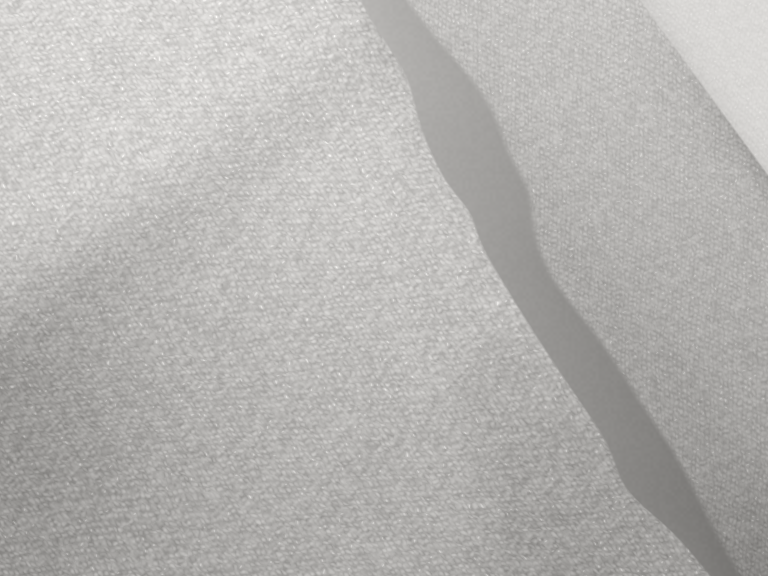
This texture is drawn by a WebGL 1 fragment shader. Its source:

```glsl
precision highp float;
uniform vec2 u_resolution;

#define STITCH_PITCH 0.0102
#define STITCH_CONTRAST 0.062
#define FIBRE_CONTRAST 0.085
#define GLINT_SHARE 0.07
#define GLINT_GAIN 0.08
#define FOLD_STREAKS 0.045
#define EDGE_SOFTNESS 0.003
#define WARM_TINT vec3(0.006, 0.0, -0.009)

float hash(vec2 p) {
  vec3 q = fract(vec3(p.xyx) * 0.1031);
  q += dot(q, q.yzx + 33.33);
  return fract((q.x + q.y) * q.z);
}

float noise(vec2 p) {
  vec2 cell = floor(p), f = fract(p);
  f = f * f * (3.0 - 2.0 * f);
  float low = mix(hash(cell), hash(cell + vec2(1.0, 0.0)), f.x);
  float high = mix(hash(cell + vec2(0.0, 1.0)), hash(cell + 1.0), f.x);
  return mix(low, high, f.y);
}

float bump(float x, float center, float width) {
  float d = (x - center) / width;
  return exp(-d * d);
}

vec2 rotate(vec2 p, float angle) {
  float c = cos(angle), s = sin(angle);
  return vec2(c * p.x + s * p.y, c * p.y - s * p.x);
}

// Staggered slanted stitches with uneven brightness, fibres and glints
float weave(vec2 p, float angle, float pitch, float lean) {
  vec2 warp = vec2(noise(p * 5.0), noise(p * 5.0 + 40.0)) - 0.5;
  vec2 q = rotate(p + warp * 0.02, angle) / pitch + 200.0;
  q += 0.6 * (vec2(noise(q * 0.8), noise(q * 0.8 + 71.0)) - 0.5);
  q.x += 0.5 * mod(floor(q.y), 2.0);
  vec2 id = floor(q);
  vec2 f = fract(q) - 0.5;
  f.x += lean * f.y;
  float pick = hash(id);
  float stitch = smoothstep(0.6, 0.08, length(f * vec2(1.0, 1.15)));
  vec2 strand = rotate(p, angle + 0.7) / pitch;
  float fibre = noise(strand * vec2(1.0, 2.1) + 90.0)
              + 0.7 * noise(strand * vec2(2.9, 1.5) + 30.0) - 0.85;
  vec2 g = rotate(f, 0.4 + pick * 0.9) * vec2(1.2, 2.8);
  float glint = step(1.0 - GLINT_SHARE, hash(id + 17.0));
  glint *= smoothstep(0.5, 0.1, length(g));
  return STITCH_CONTRAST * (stitch - 0.4) * (0.45 + pick)
       + FIBRE_CONTRAST * fibre + GLINT_GAIN * glint;
}

// Horizontal positions of the fold outlines at height y
float frontEdge(float y) {
  return 1.233 - 0.608 * y - 0.2 * y * (1.0 - y)
       + 0.022 * bump(y, 0.87, 0.08) - 0.027 * bump(y, 0.15, 0.06)
       + 0.012 * bump(y, 0.63, 0.04);
}

float gapEdge(float y) {
  return 1.285 - 0.582 * y + 0.04 * bump(y, 0.82, 0.12)
       + 0.015 * bump(y, 0.67, 0.05)
       - 0.024 * bump(y, 0.52, 0.09) + 0.01 * bump(y, 0.2, 0.1);
}

float backEdge(float y) {
  return 1.111 + 0.73 * (1.0 - y);
}

float frontCloth(vec2 p, float toEdge) {
  float crease = dot(p - vec2(0.035, 0.46), vec2(-0.635, 0.77));
  float fade = 1.0 - smoothstep(0.2, 0.8, p.x);
  float shade = 0.662 + 0.145 * p.y;
  shade += fade * (0.042 * smoothstep(-0.04, 0.07, crease)
         - 0.025 * bump(crease, -0.06, 0.09));
  shade += 0.035 * bump(p.x, 0.6, 0.3) * bump(p.y, 0.6, 0.35);
  shade -= 0.1 * bump(p.x, 0.0, 0.26) * bump(p.y, 0.2, 0.32);
  shade -= 0.05 * smoothstep(0.8, 0.93, p.x + 0.15 * p.y)
         * smoothstep(0.5, 0.2, p.y);
  shade -= 0.05 * exp(-toEdge / 0.05) * smoothstep(0.45, 0.9, p.y);
  float streak = noise(rotate(p, 0.69) * vec2(2.0, 11.0) + 5.0) - 0.5;
  shade += FOLD_STREAKS * streak * (0.4 + 0.6 * p.y);
  return shade + weave(p, 0.08, STITCH_PITCH, 0.55);
}

float secondCloth(vec2 p, float toBack) {
  float shade = 0.575 + 0.2 * p.y;
  shade -= 0.05 * smoothstep(0.25, 0.0, p.y);
  shade += FOLD_STREAKS * (noise(rotate(p, -0.95) * vec2(2.0, 8.0) + 9.0) - 0.5);
  shade -= 0.09 * exp(-toBack / 0.025) * smoothstep(0.95, 0.7, p.y);
  return shade + 0.75 * weave(p + 3.0, -0.5, STITCH_PITCH * 0.85, 0.3);
}

void main() {
  vec2 p = gl_FragCoord.xy / u_resolution.y;
  float toFront = p.x - frontEdge(p.y);
  float toGap = p.x - gapEdge(p.y);
  float toBack = p.x - backEdge(p.y);

  // Smooth shadowed gap between the folds
  float across = clamp(toFront / (toFront - toGap + 0.001), 0.0, 1.0);
  float gap = 0.495 + 0.22 * p.y - 0.045 * across;
  gap += 0.018 * (noise(p * 190.0) - 0.5);

  // Bright cloth in the upper corner
  float back = 0.85 - 0.05 * exp(-max(toBack, 0.0) / 0.03);
  back += 0.3 * weave(p + 7.0, -0.8, STITCH_PITCH * 0.8, 0.2);

  // Layers from the rear to the front
  float soft = EDGE_SOFTNESS;
  float second = secondCloth(p, max(-toBack, 0.0));
  float shade = mix(second, back, smoothstep(-soft, soft, toBack));
  shade = mix(gap, shade, smoothstep(-3.0 * soft, 3.0 * soft, toGap));
  float front = frontCloth(p, max(-toFront, 0.0));
  shade = mix(front, shade, smoothstep(-soft, soft, toFront));
  gl_FragColor = vec4(clamp(shade + WARM_TINT, 0.0, 1.0), 1.0);
}
```
